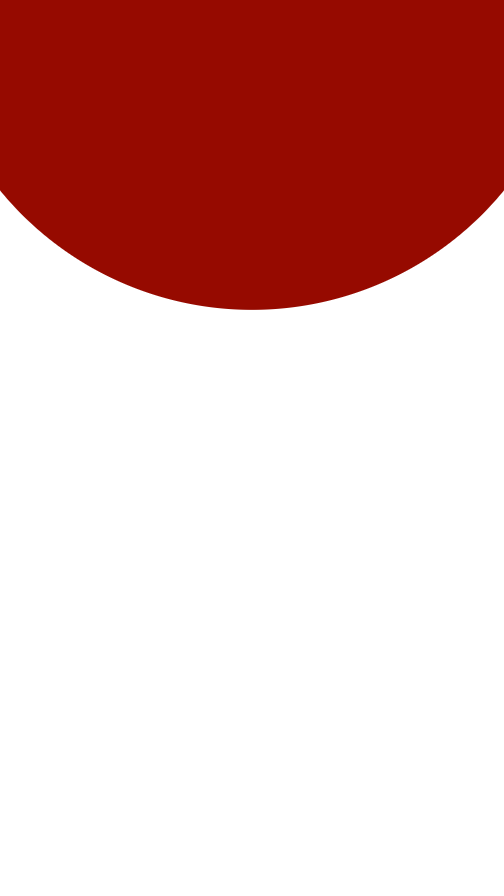
Reproduce this background procedurally as a WebGL 2 fragment shader.

```glsl
#version 300 es
precision highp float;
// Draws a large deep red disc hanging from the top edge of a white canvas.

uniform vec2 u_resolution;
out vec4 fragColor;

const vec3 WHITE = vec3(1.0);
const vec3 DEEP_RED = vec3(0.588, 0.039, 0.0);

// Signed distance to a circle, negative inside.
float circleDistance(vec2 point, vec2 center, float radius) {
    return length(point - center) - radius;
}

// Coverage of a shape, smoothed over one pixel.
float coverage(float dist, float pixelSize) {
    return clamp(0.5 - dist / pixelSize, 0.0, 1.0);
}

void main() {
    // Canvas units: the width is 1, the origin is at the lower left.
    float pixelSize = 1.0 / u_resolution.x;
    vec2 point = gl_FragCoord.xy * pixelSize;
    float canvasTop = u_resolution.y * pixelSize;

    // The disc center lies just above the top edge.
    vec2 discCenter = vec2(0.5, canvasTop + 0.031);
    float discRadius = 0.6458;

    float disc = coverage(circleDistance(point, discCenter, discRadius), pixelSize);
    fragColor = vec4(mix(WHITE, DEEP_RED, disc), 1.0);
}
```
